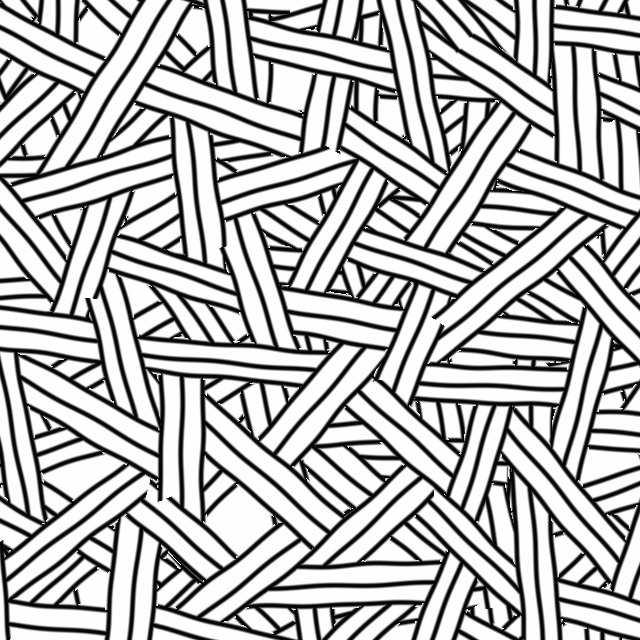
Write a WebGL 1 fragment shader that draws this pattern.

```glsl
precision highp float;
// Interlaced straight ribbons, each drawn with three wobbly ink lines on white.

uniform vec2 u_resolution;

const float CELL = 0.14;        // spacing of ribbon centres
const float HALF_LINE = 0.0036; // half the ink line thickness

vec2 hash2(vec2 p) {
  return fract(sin(vec2(dot(p, vec2(127.1, 311.7)),
                        dot(p, vec2(269.5, 183.3)))) * 43758.5453);
}

float cross2(vec2 a, vec2 b) {
  return a.x * b.y - a.y * b.x;
}

float parity(vec2 cell) {
  return mod(cell.x + cell.y, 2.0);
}

// Ribbon of a cell: centre in xy, direction in zw; neighbours run crosswise.
vec4 ribbon(vec2 cell) {
  vec2 jitter = hash2(cell) - 0.5;
  float turn = hash2(cell + 17.3).x - 0.5;
  float angle = 1.5708 * parity(cell) + 1.25 * turn;
  return vec4(cell + 0.5 + 0.5 * jitter, cos(angle), sin(angle));
}

// Distance along a ribbon to the centre line of another one.
float reach(vec4 own, vec4 other) {
  float slant = max(abs(cross2(own.zw, other.zw)), 0.2);
  return clamp(abs(cross2(other.xy - own.xy, other.zw)) / slant, 0.4, 1.8);
}

float inkLine(float dist) {
  float soft = max(0.0024, 0.75 / u_resolution.y);
  return 1.0 - smoothstep(HALF_LINE - soft, HALF_LINE + soft, dist);
}

// Adds one layer; top = (cover depth, cover ink, rim depth, rim ink).
// Depth grows towards ribbon ends, so they tuck under their neighbours.
void weave(vec2 uv, float layer, inout vec4 top) {
  float a = 0.3 + 0.8 * layer;
  vec2 q = mat2(cos(a), sin(a), -sin(a), cos(a)) * uv / CELL + 40.0 * layer;
  for (int j = -2; j <= 2; j++) {
    for (int i = -2; i <= 2; i++) {
      vec2 cell = floor(q) + vec2(float(i), float(j));
      vec4 own = ribbon(cell);
      vec2 rel = q - own.xy;
      float along = dot(rel, own.zw);

      // End the ribbon beneath the crossing neighbour on this side.
      vec2 axis = mix(vec2(1.0, 0.0), vec2(0.0, 1.0), parity(cell));
      vec4 next = ribbon(cell + axis * (along < 0.0 ? -1.0 : 1.0));
      float depth = abs(along) / reach(own, next);
      if (depth > 1.0) continue;
      depth += 2.0 * layer;

      // Hand-drawn wobble and slight taper.
      vec2 rnd = hash2(cell + 5.7);
      float side = CELL * cross2(own.zw, rel);
      float wave = 0.0012 * sin(along * 5.0 + 40.0 * rnd.x);
      float halfWidth = mix(0.026, 0.034, rnd.y) + 0.003 * along * (rnd.x - 0.5)
                      + 0.0008 * sin(along * 8.0 + 30.0 * rnd.y);
      float edge = abs(side + wave) - halfWidth;
      float middle = abs(side + 0.0013 * sin(along * 6.0 + 20.0 * rnd.y)
                         + 0.006 * (rnd.x - 0.5));

      if (edge < 0.0) {
        if (depth < top.x) top.xy = vec2(depth, inkLine(min(-edge, middle)));
      } else if (edge < 2.0 * HALF_LINE) {
        float rim = inkLine(edge);
        if (rim > 0.0 && depth < top.z) top.zw = vec2(depth, rim);
      }
    }
  }
}

void main() {
  vec2 uv = gl_FragCoord.xy / u_resolution.y;
  vec4 top = vec4(9.0, 0.0, 9.0, 0.0);
  weave(uv, 0.0, top);
  weave(uv, 1.0, top);

  // The outer rim counts only where its ribbon lies above the covering one.
  float ink = top.z < top.x ? max(top.y, top.w) : top.y;
  vec3 paper = vec3(0.995);
  vec3 black = vec3(0.02);
  gl_FragColor = vec4(mix(paper, black, ink), 1.0);
}
```
